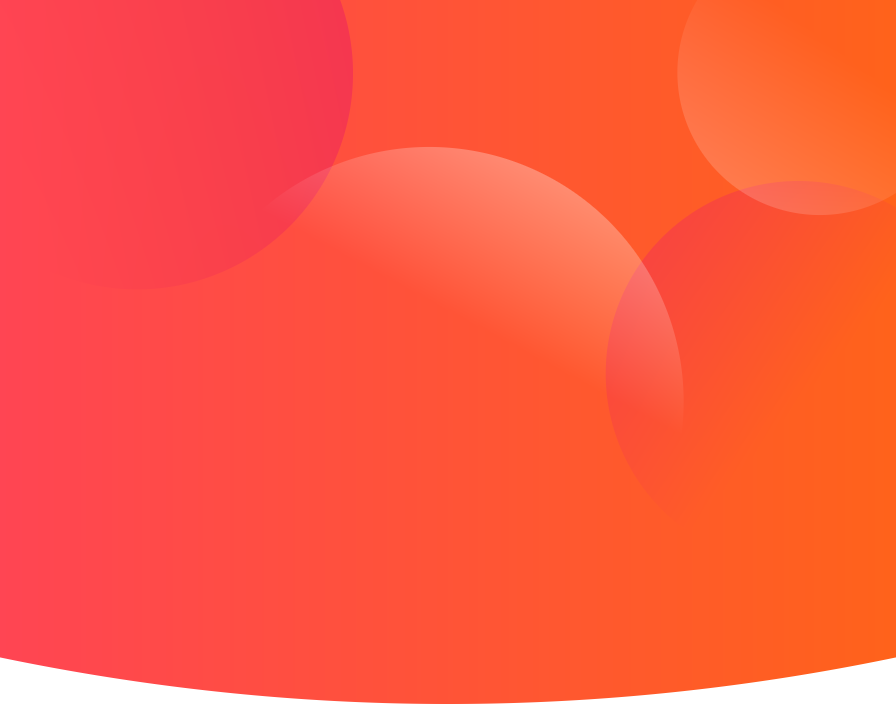
This background is drawn by a Shadertoy shader. Its source:

```glsl
// Warm pink-to-orange backdrop with four fading translucent discs above a curved white base.

#define LEFT_COLOR   vec3(1.0, 0.270, 0.325)
#define RIGHT_COLOR  vec3(1.0, 0.385, 0.105)
#define CRIMSON      vec3(0.95, 0.19, 0.33)
#define WHITE        vec3(1.0)
#define CURVE_RISE   0.052

// Edge coverage: 1 inside a shape, 0 outside, one canvas pixel wide.
float coverage(float signedDistance) {
    return clamp(0.5 - signedDistance * iResolution.x, 0.0, 1.0);
}

// Tints a disc; its opacity grows along fadeDir from fadeStart (in radii) to the rim.
vec3 addDisc(vec3 base, vec2 p, vec2 center, float radius,
             vec3 tint, float opacity, vec2 fadeDir, float fadeStart) {
    vec2 offset = p - center;
    float along = dot(offset, normalize(fadeDir)) / radius;
    float fade = clamp((along - fadeStart) / (1.0 - fadeStart), 0.0, 1.0);
    return mix(base, tint, opacity * fade * coverage(length(offset) - radius));
}

void mainImage(out vec4 fragColor, in vec2 fragCoord) {
    // Canvas widths, measured downward from the top left corner.
    vec2 p = vec2(fragCoord.x, iResolution.y - fragCoord.y) / iResolution.x;
    vec3 color = mix(LEFT_COLOR, RIGHT_COLOR, p.x);

    // Dark discs
    color = addDisc(color, p, vec2(0.153, 0.082), 0.241, CRIMSON, 0.80, vec2(0.98, -0.18), -0.6);
    color = addDisc(color, p, vec2(0.891, 0.417), 0.215, CRIMSON, 0.50, vec2(-0.76, -0.65), -0.1);

    // Light discs
    color = addDisc(color, p, vec2(0.479, 0.448), 0.284, WHITE, 0.31, vec2(0.47, -0.88), 0.35);
    color = addDisc(color, p, vec2(0.915, 0.081), 0.159, WHITE, 0.18, vec2(-0.6, 0.8), -0.2);

    // White area below the curved lower edge
    float side = 2.0 * p.x - 1.0;
    float height = fragCoord.y / iResolution.x;
    color = mix(color, WHITE, coverage(height - CURVE_RISE * side * side));

    fragColor = vec4(color, 1.0);
}
```
